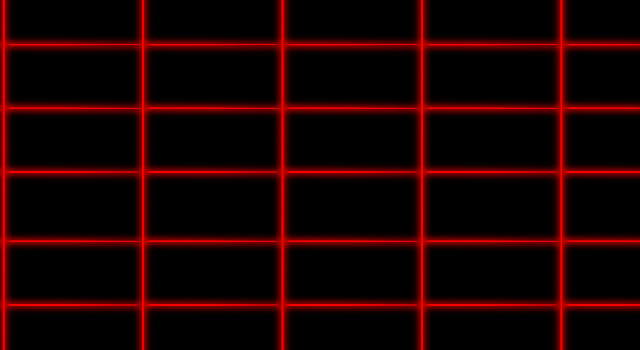
A Shadertoy shader for this pattern:

```glsl
float hash(vec2 cell) {
    return fract(sin(dot(cell, vec2(127.1, 311.7))) * 43758.5);
}

// Solid line of the given half width, smoothed over one pixel
float core(float d, float halfWidth) {
    float soft = 0.7 / iResolution.y;
    return 1.0 - smoothstep(halfWidth - soft, halfWidth + soft, abs(d));
}

float glow(float d, float radius) {
    return 0.5 * exp(-d * d / (radius * radius));
}

void mainImage(out vec4 fragColor, in vec2 fragCoord) {
    vec2 p = fragCoord / iResolution.y;

    // Evenly spaced columns
    float column = (p.x - 0.0104) / 0.3984;
    float dx = (column - round(column)) * 0.3984;

    // Rows in groups of three, with a wider gap between groups
    float group = floor((p.y - 0.1286) / 0.562 + 0.5);
    float y = p.y - 0.1286 - group * 0.562;
    float row = clamp(round(y / 0.182), -1.0, 1.0);
    float dy = y - row * 0.182;

    // Rows taper to the right in each cell and dim at the crossings
    float along = fract(column);
    float variation = hash(vec2(row, 3.0));
    float taper = smoothstep(0.35, 1.0, along);
    float crossing = smoothstep(0.004, 0.024, abs(dx));
    float rowCore = core(dy, mix(0.0032, 0.0022, taper)) * mix(0.65, 0.97, crossing);
    float drift = 0.002 * (along - 0.3 + 0.4 * variation);
    float rowGlow = glow(dy + drift, 0.0145) * mix(1.0, 0.8, taper);

    float columnCore = core(dx, 0.0037) * 0.97;
    float columnGlow = glow(dx, 0.0155);

    // Blend the halos, with faint grain, beneath the bright lines
    float halo = 1.0 - (1.0 - rowGlow) * (1.0 - columnGlow);
    halo *= 0.96 + 0.08 * hash(floor(p * 280.0));
    float red = max(halo, max(rowCore, columnCore));
    fragColor = vec4(max(red, 0.004), 0.0, 0.0, 1.0);
}
```
